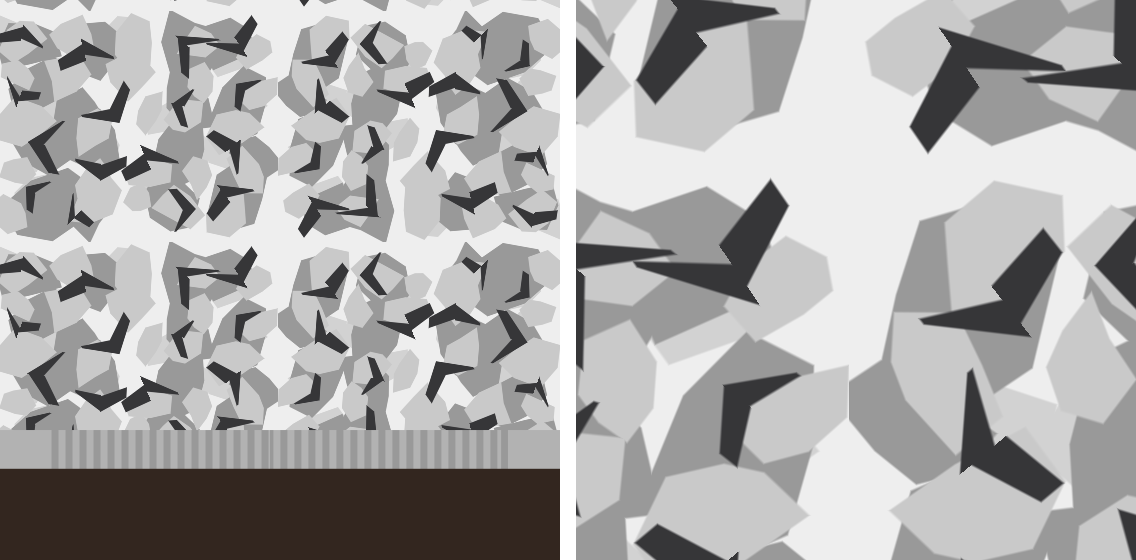
Left: the whole. Right: its middle third, enlarged.
Reproduce this pattern procedurally as a three.js fragment shader.

```glsl
varying vec2 vUv;

const float TAU = 6.28319;
const float SIDES = 7.0;
const float SOFT = 0.001;
const float TILE_HEIGHT = 0.4128;

const vec3 PAPER = vec3(0.935);
const vec3 PALE = vec3(0.825);
const vec3 LIGHT = vec3(0.79);
const vec3 MID = vec3(0.60);
const vec3 DARK = vec3(0.21, 0.21, 0.22);
const vec3 BAND = vec3(0.70);
const vec3 BROWN = vec3(0.20, 0.15, 0.12);

float hash(float n) {
  return fract(sin(n * 12.9898) * 4375.85);
}

vec2 direction(float angle) {
  return vec2(cos(angle), sin(angle));
}

vec2 rotate(vec2 p, float angle) {
  vec2 d = direction(angle);
  return vec2(d.x * p.x + d.y * p.y, d.x * p.y - d.y * p.x);
}

float cover(float distance) {
  return 1.0 - smoothstep(-SOFT, SOFT, distance);
}

float within(float x, float start, float end) {
  return smoothstep(start - SOFT, start + SOFT, x) * cover(x - end);
}

// Corner of an irregular polygon
vec2 corner(float index, float radius, float seed) {
  float reach = mix(0.58, 1.28, hash(seed + mod(index, SIDES)));
  return radius * reach * direction(index * TAU / SIDES);
}

// Distance to the polygon edge in the sector that holds p
float shard(vec2 p, float radius, float seed) {
  float sector = floor(atan(p.y, p.x) / TAU * SIDES);
  vec2 a = corner(sector, radius, seed);
  vec2 edge = corner(sector + 1.0, radius, seed) - a;
  return dot(p - a, vec2(edge.y, -edge.x)) / length(edge);
}

// Bent sliver with two unequal, tapering arms
float sliver(vec2 p, float size, float seed) {
  float bend = p.x < 0.0 ? mix(0.1, 0.9, hash(seed)) : mix(0.4, 1.2, hash(seed + 1.0));
  float taper = p.x < 0.0 ? 0.35 : 0.85;
  float along = abs(p.x) / size;
  float halfWidth = 0.31 * size * (1.0 - taper * along);
  float side = abs(p.y - bend * (abs(p.x) - 0.5 * size)) - halfWidth;
  return max(abs(p.x) - size, side / sqrt(1.0 + bend * bend));
}

// Jittered grid of shapes kept inside a box
float scatter(vec2 p, vec2 box, vec2 count, float size, float seed, bool bent) {
  float nearest = 1.0;
  for (int row = 0; row < 6; row++) {
    if (float(row) >= count.y) break;
    for (int column = 0; column < 6; column++) {
      if (float(column) >= count.x) break;
      float id = seed + 7.31 * (float(row) * count.x + float(column));
      vec2 jitter = 0.65 * (vec2(hash(id), hash(id + 2.7)) - 0.5);
      vec2 cell = vec2(float(column), float(row)) + 0.5 + jitter;
      float radius = size * mix(0.75, 1.25, hash(id + 4.1));
      vec2 center = (2.0 * cell / count - 1.0) * box;
      center = clamp(center, 0.85 * radius - box, box - 0.85 * radius);
      vec2 q = rotate(p - center, TAU * hash(id + 5.9));
      float d = bent ? sliver(q, radius, id) : shard(q * vec2(0.88, 1.14), radius, id);
      nearest = min(nearest, d);
    }
  }
  return nearest;
}

vec3 camouflage(vec2 p) {
  vec2 local = vec2(p.x - 0.496, mod(p.y - 0.0195, TILE_HEIGHT) - 0.5 * TILE_HEIGHT);
  // The right half is the left half turned by half a turn
  if (local.x > 0.0) local = -local;
  local.x += 0.255;
  vec2 box = vec2(0.25, 0.196);
  vec3 color = PAPER;
  color = mix(color, PALE, cover(scatter(local, box, vec2(4.0), 0.036, 3.0, false)));
  color = mix(color, MID, cover(scatter(local, box, vec2(4.0), 0.054, 41.0, false)));
  color = mix(color, LIGHT, cover(scatter(local, box, vec2(5.0), 0.039, 87.0, false)));
  return mix(color, DARK, cover(scatter(local, box, vec2(4.0), 0.041, 19.0, true)));
}

// Ribbed strip: two runs of bars with different phase and a closing bar
vec3 ribbedBand(float x) {
  float phase = x < 0.483 ? 0.68 : 0.03;
  float bar = abs(fract(x * 40.0 - phase) - 0.25);
  float ribs = cover((min(bar, 1.0 - bar) - 0.25) / 40.0);
  ribs *= within(x, 0.091, 0.889);
  return mix(BAND, MID, max(ribs, within(x, 0.895, 0.907)));
}

void main() {
  vec2 p = vec2(vUv.x, 1.0 - vUv.y);
  vec3 color = camouflage(p);
  color = mix(ribbedBand(p.x), color, cover(p.y - 0.768));
  color = mix(BROWN, color, cover(p.y - 0.837));
  gl_FragColor = vec4(color, 1.0);
}
```
